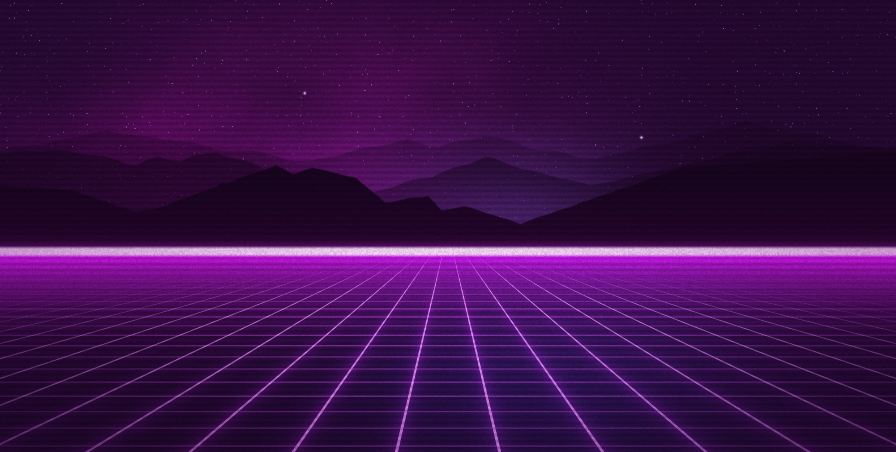
Reproduce this background procedurally as a Shadertoy shader.

```glsl
// Neon night landscape: a starry nebula sky, three layers of mountain ridges,
// a white-hot horizon and a glowing perspective grid. Ridges are maxima of
// tent functions; units are canvas heights, with x = 0 at the centre.

#define HORIZON 0.4435
#define BAND_HALF 0.0095
#define VANISH_Y 0.490
#define COLUMN_STEP 0.466
#define ROW_VANISH_Y 0.536
#define ROW_STEP 0.079
#define SCANLINES 74.0
#define SCAN_DEPTH 0.10
#define GRAIN 0.14
#define STAR_CELLS 30.0

float hash(vec2 p) {
    vec3 q = fract(p.xyx * vec3(0.1031, 0.1030, 0.0973));
    q += dot(q, q.yzx + 33.33);
    return fract((q.x + q.y) * q.z);
}

float gradDot(vec2 cell, vec2 offset) {
    float a = 6.2832 * hash(cell);
    return dot(vec2(cos(a), sin(a)), offset);
}

float gradientNoise(vec2 p) {
    vec2 i = floor(p), f = p - i, e = vec2(1, 0);
    vec2 w = f * f * f * (f * (f * 6.0 - 15.0) + 10.0);
    return mix(mix(gradDot(i, f), gradDot(i + e, f - e), w.x),
               mix(gradDot(i + e.yx, f - e.yx), gradDot(i + 1.0, f - 1.0), w.x), w.y);
}

float fbm(vec2 p) {
    float sum = 0.0, amp = 0.6;
    for (int i = 0; i < 4; i++) {
        sum += amp * gradientNoise(p);
        p = p * 2.03 + 17.0;
        amp *= 0.5;
    }
    return sum;
}

float glow(vec2 p, vec2 centre, vec2 radius) {
    vec2 q = (p - centre) / radius;
    return exp(-dot(q, q));
}

// Peak at (cx, top) with separate left and right slopes
float tent(float x, float cx, float top, float left, float right) {
    return top - max((cx - x) * left, (x - cx) * right);
}

float frontRidge(float x) {
    float h = max(tent(x, -0.381, 0.634, 0.36, 0.48), tent(x, -0.299, 0.629, 0.30, 0.24));
    h = max(h, tent(x, -0.500, 0.597, 0.85, 0.30));
    h = min(h, 0.552 - 0.83 * (x + 0.139));
    h = max(h, max(tent(x, -0.044, 0.567, 0.16, 1.14), tent(x, 0.036, 0.544, 0.20, 0.31)));
    h = max(h, min(0.505 + 0.345 * (x - 0.16), 0.631 + 0.08 * (x - 0.557)));
    h = max(h, min(0.588 - 0.05 * (x + 0.99), 0.567 - 0.34 * (x + 0.796)));
    return max(h, tent(x, -0.64, 0.537, 0.1, 0.1)) + 0.003 * gradientNoise(vec2(x * 28.0, 3.0));
}

float middleRidge(float x) {
    float h = max(tent(x, -0.887, 0.672, 0.10, 0.17), tent(x, -0.64, 0.652, 0.25, 0.20));
    h = max(h, max(tent(x, -0.513, 0.667, 0.33, 0.40), tent(x, 0.082, 0.650, 0.31, 0.26)));
    return max(h, tent(x, 0.75, 0.685, 0.22, 0.05)) + 0.012 * gradientNoise(vec2(x * 15.0, 8.0));
}

float farRidge(float x) {
    float h = max(tent(x, -0.088, 0.691, 0.22, 0.20), tent(x, 0.08, 0.698, 0.20, 0.21));
    h = max(h, max(tent(x, -0.758, 0.711, 0.20, 0.15), tent(x, 0.66, 0.730, 0.25, 0.20)));
    return h + 0.012 * gradientNoise(vec2(x * 13.0, 21.0));
}

float starField(vec2 p, float px) {
    float light = 0.0;
    for (int k = 0; k < 3; k++) {
        float scale = STAR_CELLS * (1.0 + 0.45 * float(k));
        vec2 q = p * scale + 31.0 * float(k);
        vec2 cell = floor(q);
        vec2 pos = 0.2 + 0.6 * vec2(hash(cell + 5.3), hash(cell + 9.7));
        float dist = length(q - cell - pos) / scale;
        light += pow(hash(cell + 2.1), 9.0) * (1.0 - smoothstep(0.0003, 0.0010 + px * 0.5, dist));
    }
    return light;
}

vec3 skyColor(vec2 p, float px) {
    float cloud = clamp(1.0 + 0.7 * fbm(p * 4.0), 0.5, 1.5);
    vec3 col = vec3(0.130, 0.032, 0.175);
    col += cloud * vec3(0.12, 0.010, 0.10) * glow(p, vec2(-0.24, 0.78), vec2(0.52, 0.26));
    col += cloud * vec3(0.11, 0.002, 0.09) * glow(p, vec2(-0.66, 0.66), vec2(0.34, 0.13));
    col += vec3(0.14, 0.02, 0.15) * glow(p, vec2(-0.19, 0.60), vec2(0.24, 0.10));
    col += vec3(0.18, 0.13, 0.30) * glow(p, vec2(0.14, 0.54), vec2(0.26, 0.13));
    col += vec3(0.38, 0.33, 0.48) * starField(p, px) * (0.45 + 0.45 * cloud);
    float bright = glow(p, vec2(-0.317, 0.794), vec2(0.003)) + glow(p, vec2(0.428, 0.696), vec2(0.003));
    col += vec3(0.7, 0.65, 0.8) * bright;
    // Ridges, hazier with distance
    vec3 rock = mix(vec3(0.125, 0.015, 0.150), vec3(0.085, 0.015, 0.110), smoothstep(0.46, 0.62, p.y));
    float haze = smoothstep(0.48, 0.66, p.y);
    col = mix(col, rock, 0.32 * haze * smoothstep(-px, px, farRidge(p.x) - p.y));
    col = mix(col, rock, (0.30 + 0.25 * haze) * smoothstep(-px, px, middleRidge(p.x) - p.y));
    return mix(col, rock, 0.97 * smoothstep(-px, px, frontRidge(p.x) - p.y));
}

vec3 groundColor(vec2 p, float px) {
    float below = max(HORIZON - p.y, 0.0), depth = max(VANISH_Y - p.y, 0.02);
    float lit = mix(0.15, 1.0, glow(p, vec2(0.0, 0.30), vec2(0.78, 0.45)));
    vec3 col = mix(vec3(0.09, 0.02, 0.13), vec3(0.13, 0.06, 0.27), glow(p, vec2(0.20, 0.20), vec2(0.45, 0.25)));
    col += vec3(0.53, 0.035, 0.57) * exp(-pow(below / 0.085, 1.3)) + vec3(0.09, 0.015, 0.10) * exp(-below * 5.0);
    // Columns meet at the vanishing point; rows have logarithmic spacing
    float slant = inversesqrt(1.0 + p.x * p.x / (depth * depth));
    float gap = COLUMN_STEP * depth * slant;
    float dCol = abs(fract(p.x / (depth * COLUMN_STEP)) - 0.5) * gap;
    float rowDepth = max(ROW_VANISH_Y - p.y, 0.02);
    float dRow = abs(fract(log(rowDepth / 0.523) / ROW_STEP + 0.5) - 0.5) * ROW_STEP * rowDepth;
    float wide = (0.0002 + 0.0062 * depth) * mix(0.4, 1.0, slant);
    float column = (1.0 - smoothstep(wide - px * 0.5, wide + px * 0.6, dCol)) * smoothstep(0.004, 0.035, gap);
    float row = 1.0 - smoothstep(0.0, 0.0012 + px * 0.7, dRow);
    col += vec3(0.20, 0.03, 0.25) * lit * exp(-dCol / (0.035 * depth + 0.002)) * smoothstep(0.02, 0.12, gap);
    col = mix(col, vec3(0.68, 0.26, 0.78), row * 0.60 * lit * smoothstep(0.0, 0.12, below));
    return mix(col, vec3(0.90, 0.58, 0.95), column * lit * 0.85 * smoothstep(-0.05, 0.10, below));
}

void mainImage(out vec4 fragColor, in vec2 fragCoord) {
    float px = 1.0 / iResolution.y;
    vec2 p = vec2(fragCoord.x - 0.5 * iResolution.x, fragCoord.y) * px;
    vec3 col = mix(groundColor(p, px), skyColor(p, px), smoothstep(-px, px, p.y - HORIZON));
    col *= 1.0 + SCAN_DEPTH * sin(6.2832 * SCANLINES * p.y);
    // Horizon band and its halo, strongest above
    float dBand = abs(p.y - HORIZON) - BAND_HALF;
    float center = exp(-p.x * p.x * 0.9);
    float halo = p.y > HORIZON ? 0.8 : 0.3;
    col += halo * vec3(0.36, 0.06, 0.40) * exp(-max(dBand, 0.0) / 0.008) * mix(0.5, 1.0, center);
    vec3 bandColor = mix(vec3(0.68, 0.42, 0.71), vec3(0.90, 0.81, 0.91), center);
    col = mix(col, bandColor, 1.0 - smoothstep(-0.005, 0.003 + px * 0.5, dBand));
    // Film grain
    col *= 1.0 + GRAIN * (hash(floor(p * 380.0) + 600.0) - 0.5);
    fragColor = vec4(clamp(col, 0.0, 1.0), 1.0);
}
```
